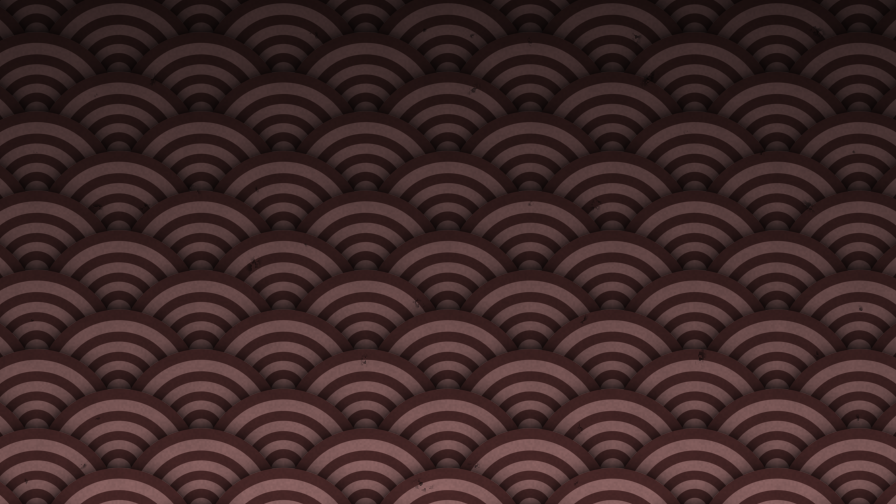
Give the GLSL for this pattern, as a WebGL 2 fragment shader.

```glsl
#version 300 es
precision highp float;
// Overlapping fish-scale waves: rows of concentric discs, each row shifted by
// half a period and painted over the row above it with a soft contact shadow.
// A vertical gradient, fine grain and sparse scuffs age the surface.

uniform vec2 u_resolution;
out vec4 fragColor;

// Lengths are in canvas heights, x measured from the centre line.
const float PERIOD = 0.3264;
const float RADIUS = 0.1632;
const float ROW_STEP = 0.0786;
const float ROW_ORIGIN = 0.3800;     // centre height of row 0
const float SHADOW_WIDTH = 0.016;
const float SHADOW_STRENGTH = 0.55;
const float GRAIN = 0.07;
const float SCUFF_CELL = 0.11;
const float SCUFF_CHANCE = 0.32;
const float SCUFF_STRENGTH = 0.50;
const float SIDE_FALLOFF = 0.10;

// Ring borders from the core outward, as fractions of RADIUS.
const int RINGS = 7;
const float RING_EDGES[RINGS] = float[](0.155, 0.265, 0.375, 0.485, 0.610, 0.730, 0.870);

const vec3 LIGHT_BOTTOM = vec3(0.545, 0.390, 0.385);
const vec3 LIGHT_TOP = vec3(0.220, 0.157, 0.155);
const vec3 DARK_BOTTOM = vec3(0.275, 0.152, 0.150);
const vec3 DARK_TOP = vec3(0.105, 0.060, 0.057);

// Integer hash of a lattice cell, 0 to 1
float hash(vec2 cell, uint seed) {
    uvec2 q = uvec2(ivec2(cell));
    uint h = q.x * 1597u + q.y * 51749u + seed * 7919u;
    h = (h ^ (h >> 16)) * 73244475u;
    h = (h ^ (h >> 15)) * 73244475u;
    h ^= h >> 16;
    return float(h & 65535u) / 65535.0;
}

float valueNoise(vec2 p, uint seed) {
    vec2 i = floor(p);
    vec2 f = fract(p);
    f = f * f * (3.0 - 2.0 * f);
    float low = mix(hash(i, seed), hash(i + vec2(1, 0), seed), f.x);
    float high = mix(hash(i + vec2(0, 1), seed), hash(i + vec2(1, 1), seed), f.x);
    return mix(low, high, f.y);
}

// 1 on light rings, 0 on dark rings
float ringTone(float r, float aa) {
    float tone = 1.0;
    for (int i = 0; i < RINGS; i++) {
        float next = float(i % 2);
        tone = mix(tone, next, smoothstep(-aa, aa, r - RING_EDGES[i] * RADIUS));
    }
    return tone;
}

// Ring tone in x, shadow brightness in y
vec2 scales(vec2 p, float aa) {
    float nearRow = floor((p.y - ROW_ORIGIN) / ROW_STEP);
    vec2 surface = vec2(0.0, 1.0);
    for (int i = 2; i >= -3; i--) {  // back to front
        float row = nearRow + float(i);
        float shift = 0.5 * mod(row, 2.0);
        float x = (fract(p.x / PERIOD + shift + 0.5) - 0.5) * PERIOD;
        float r = length(vec2(x, p.y - ROW_ORIGIN - row * ROW_STEP));
        float d = r - RADIUS;
        surface.y *= 1.0 - SHADOW_STRENGTH * exp(-max(d, 0.0) / SHADOW_WIDTH);
        float cover = 1.0 - smoothstep(-aa, aa, d);
        surface = mix(surface, vec2(ringTone(r, aa), 1.0), cover);
    }
    return surface;
}

// Rare ragged marks, each at its own place, angle and size
float scuffs(vec2 p) {
    vec2 cell = floor(p / SCUFF_CELL);
    if (hash(cell, 1u) > SCUFF_CHANCE) return 0.0;
    vec2 centre = 0.3 + 0.4 * vec2(hash(cell, 2u), hash(cell, 3u));
    vec2 q = fract(p / SCUFF_CELL) - centre;
    float angle = 3.1416 * hash(cell, 4u);
    q = mat2(cos(angle), -sin(angle), sin(angle), cos(angle)) * q;
    float size = mix(0.07, 0.27, pow(hash(cell, 5u), 2.0));
    float body = 1.0 - smoothstep(0.1, 1.0, length(q * vec2(1.0, 1.8)) / size);
    float ragged = valueNoise(p * 150.0, 6u) * 0.6 + valueNoise(p * 330.0, 7u) * 0.4;
    return body * smoothstep(0.42, 0.70, ragged);
}

void main() {
    vec2 p = (gl_FragCoord.xy - vec2(0.5 * u_resolution.x, 0.0)) / u_resolution.y;
    float aa = 0.8 / u_resolution.y;

    // Scales lit from below
    vec2 surface = scales(p, aa);
    vec3 light = mix(LIGHT_BOTTOM, LIGHT_TOP, p.y);
    vec3 dark = mix(DARK_BOTTOM, DARK_TOP, p.y);
    vec3 color = mix(dark, light, surface.x) * surface.y;

    // Wear and side falloff
    float grain = valueNoise(p * 260.0, 8u) * 0.6 + valueNoise(p * 35.0, 9u) * 0.4;
    color *= 1.0 + GRAIN * (2.0 * grain - 1.0);
    color *= 1.0 - SCUFF_STRENGTH * scuffs(p);
    color *= 1.0 - SIDE_FALLOFF * p.x * p.x;

    fragColor = vec4(color, 1.0);
}
```
